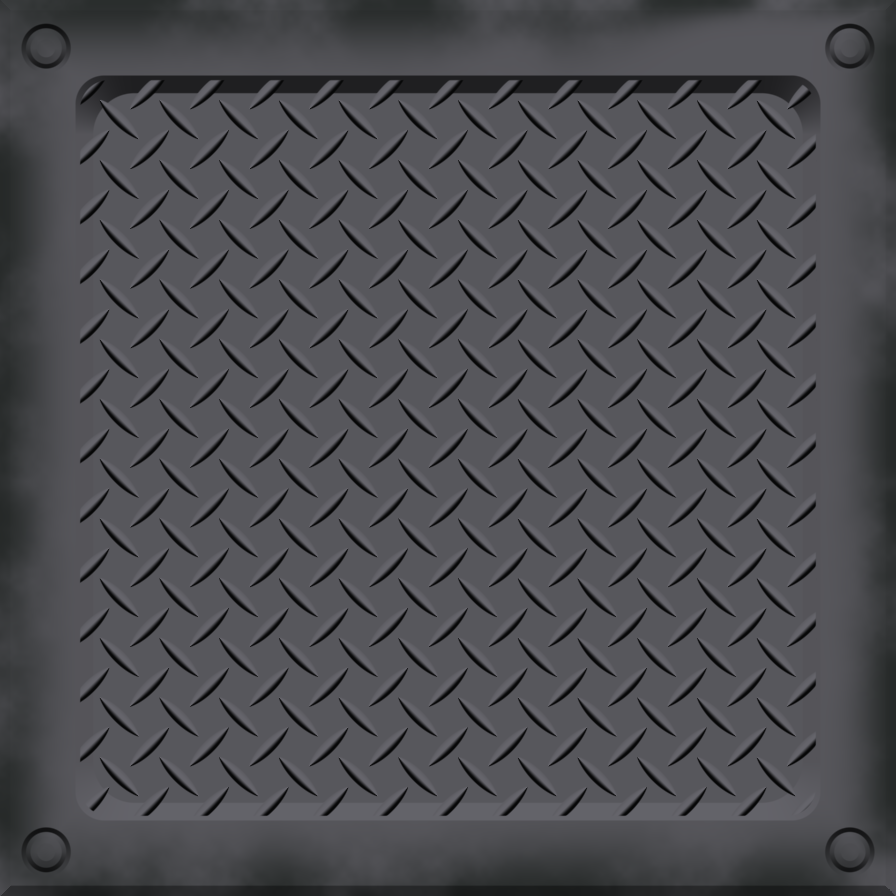
Write a three.js fragment shader that draws this texture.

```glsl
varying vec2 vUv;

const vec3 STEEL = vec3(0.342, 0.340, 0.360);
const vec3 LIGHT = vec3(0.395, 0.393, 0.418);
const vec3 DARK = vec3(0.025, 0.026, 0.028);
const vec3 GRIME = vec3(0.155, 0.168, 0.165);
const float SOFT = 0.0011;

const float TREAD_PITCH = 1.0 / 15.0;
const float TREAD_LENGTH = 0.0312;   // half extents of one tread bar
const float TREAD_WIDTH = 0.0068;
const float TREAD_LIMIT = 0.4105;    // half size of the treaded area

const float RECESS_OUTER = 0.4157;
const float RECESS_INNER = 0.3960;
const float OUTER_RADIUS = 0.032;
const float INNER_RADIUS = 0.046;
const float RIM = 0.0115;

const vec2 BOLT_SPREAD = vec2(0.4485, 0.4485);
const float BOLT_SHIFT = -0.0025;
const float BOLT_OUTER = 0.0275;
const float BOLT_MIDDLE = 0.0225;
const float BOLT_INNER = 0.0175;

float inside(float d) {
  return 1.0 - smoothstep(-SOFT, SOFT, d);
}

float hash(vec2 p) {
  p = fract(p * vec2(0.1731, 0.2417));
  p += dot(p, p.yx + 23.19);
  return fract(p.x * p.y * 7.31 + p.x * 3.7);
}

float noise(vec2 p) {
  vec2 i = floor(p);
  vec2 f = fract(p);
  f = f * f * (3.0 - 2.0 * f);
  return mix(mix(hash(i), hash(i + vec2(1.0, 0.0)), f.x),
             mix(hash(i + vec2(0.0, 1.0)), hash(i + 1.0), f.x), f.y);
}

float fbm(vec2 p) {
  float sum = 0.0;
  float amp = 0.5;
  for (int i = 0; i < 5; i++) {
    sum += amp * noise(p);
    p = p * 2.03 + 17.3;
    amp *= 0.5;
  }
  return sum;
}

float roundBox(vec2 p, float halfSize, float r) {
  vec2 q = abs(p) - halfSize + r;
  return length(max(q, 0.0)) + min(max(q.x, q.y), 0.0) - r;
}

// Overhead light: facing is +1 for slopes turned up, -1 for slopes turned down.
vec3 lit(vec3 base, float facing) {
  vec3 c = mix(base, LIGHT, max(facing, 0.0));
  return mix(c, DARK, max(-facing, 0.0));
}

// Lens-shaped bar; lean is 1 for a rising bar and -1 for a falling one.
vec3 addTread(vec3 base, vec2 p, float lean, float mask) {
  vec2 q = (fract(p / TREAD_PITCH + 0.5) - 0.5) * TREAD_PITCH;
  float along = (q.x + lean * q.y) * 0.7071;
  float across = (q.y - lean * q.x) * 0.7071;
  float taper = max(1.0 - pow(along / TREAD_LENGTH, 2.0), 0.0);
  float width = TREAD_WIDTH * pow(taper, 0.8);
  float side = across / max(width, 0.0005);
  float shadow = 1.0 - smoothstep(-0.72, 0.12, side);
  vec3 metal = mix(LIGHT, STEEL, 0.5 * smoothstep(0.35, 1.0, side));
  metal = mix(metal, DARK, shadow);
  float cover = inside(abs(across) - width) * smoothstep(0.0, 0.08, taper);
  return mix(base, metal, cover * mask);
}

// Round groove around a flat cap.
vec3 addBolt(vec3 base, vec2 p) {
  float r = length(p);
  float up = p.y / max(r, 0.001);
  vec3 outerWall = lit(base * 0.64, -0.72 * up);
  vec3 innerWall = lit(base * 0.82, 0.72 * up);
  vec3 cap = lit(base, 0.22 * up * smoothstep(0.009, 0.011, r));
  vec3 c = mix(base, outerWall, inside(r - BOLT_OUTER));
  c = mix(c, innerWall, inside(r - BOLT_MIDDLE));
  return mix(c, cap, inside(r - BOLT_INNER));
}

float grimeAmount(vec2 uv) {
  float cloud = fbm(uv * 9.0 + 4.0);
  float patches = noise(uv * 4.0 + 11.0);
  float topReach = mix(0.052, 0.018, smoothstep(0.62, 0.82, uv.x));
  float near = exp(-pow(uv.x / 0.050, 2.0));
  near = max(near, exp(-pow((1.0 - uv.x) / 0.042, 2.0)));
  near = max(near, exp(-pow((1.0 - uv.y) / topReach, 2.0)));
  near = max(near, exp(-pow(uv.y / 0.056, 2.0)));
  return near * smoothstep(0.12, 0.72, cloud + 0.25 * (patches - 0.4));
}

void main() {
  vec2 p = vUv - 0.5;
  vec3 color = STEEL;

  // Outer rim
  float rimFacing = abs(p.y) > abs(p.x) ? sign(p.y) : -0.12;
  float rim = 1.0 - inside(max(abs(p.x), abs(p.y)) - 0.5 + RIM);
  color = lit(color, rim * rimFacing * 0.4);

  // Bolts and dirt on the frame
  vec2 b = vec2(abs(p.x), abs(p.y - BOLT_SHIFT)) - BOLT_SPREAD;
  b.y *= sign(p.y);
  color = addBolt(color, b);
  color *= mix(vec3(1.0), GRIME / STEEL, grimeAmount(vUv));

  // Sunken panel with sloped walls
  vec2 n = normalize(max(abs(p) - RECESS_INNER + INNER_RADIUS, 0.00001));
  float facing = -n.y * sign(p.y) * (p.y > 0.0 ? 0.68 : 0.9);
  vec3 wall = lit(STEEL * 0.97, facing);
  color = mix(color, wall, inside(roundBox(p, RECESS_OUTER, OUTER_RADIUS)));
  color = mix(color, STEEL, inside(roundBox(p, RECESS_INNER, INNER_RADIUS)));

  // Two interleaved sets of treads
  float mask = inside(roundBox(p, TREAD_LIMIT, OUTER_RADIUS));
  color = addTread(color, p, 1.0, mask);
  color = addTread(color, p + 0.5 * TREAD_PITCH, -1.0, mask);

  gl_FragColor = vec4(color, 1.0);
}
```
